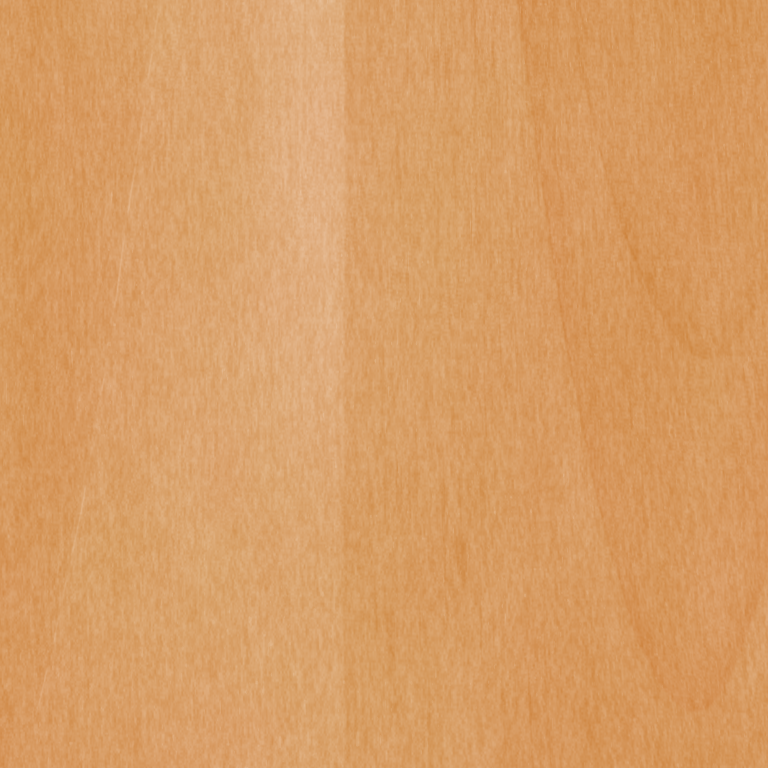
A three.js fragment shader for this texture:

```glsl
varying vec2 vUv;

float hash(vec2 p) {
  return fract(sin(dot(p, vec2(127.1, 311.7))) * 43758.5453);
}

float noise(vec2 p) {
  vec2 cell = floor(p);
  vec2 f = fract(p);
  f = f * f * (3.0 - 2.0 * f);
  return mix(mix(hash(cell), hash(cell + vec2(1.0, 0.0)), f.x),
             mix(hash(cell + vec2(0.0, 1.0)), hash(cell + vec2(1.0, 1.0)), f.x), f.y);
}

float fbm(vec2 p) {
  float sum = 0.0;
  float amplitude = 0.5;
  for (int i = 0; i < 4; i++) {
    sum += amplitude * noise(p);
    p = p * 2.03 + 17.3;
    amplitude *= 0.5;
  }
  return sum / 0.9375;
}

// Approximate distance to a V-shaped growth ring, positive inside
float ringDistance(vec2 p, vec2 apex, float steepness) {
  float dx = abs(p.x - apex.x) + 0.0001;
  float slope = 1.9 * steepness * pow(dx, 0.9);
  return (p.y - apex.y - steepness * pow(dx, 1.9)) / sqrt(1.0 + slope * slope);
}

// Dark edge fading towards the inside of the ring
float ringShade(float d, float fade) {
  return smoothstep(-0.003, 0.002, d) * exp(-max(d, 0.0) / fade);
}

float line(float d, float width) {
  return exp(-d * d / (width * width));
}

void main() {
  vec2 p = vUv;
  vec2 warped = p + vec2(0.012, 0.03) * (vec2(fbm(p * vec2(5.0, 4.0)), fbm(p * 5.0 + 31.0)) - 0.5);

  // Broad tone: pale towards the seam, darker beyond it
  float leftTone = mix(0.32, 0.60, smoothstep(0.02, 0.42, p.x));
  leftTone += 0.27 * line(p.x - 0.41, 0.07) * smoothstep(0.1, 0.9, p.y);
  float rightTone = mix(0.45, 0.21, smoothstep(0.45, 0.85, p.x));
  float tone = mix(leftTone, rightTone, smoothstep(0.446, 0.451, p.x));
  tone += 0.36 * (fbm(p * vec2(5.0, 3.5) + 4.0) - 0.5);
  tone += 0.14 * (fbm(warped * vec2(30.0, 2.0) + 9.0) - 0.5);

  // Cathedral rings on the right
  float outer = ringDistance(warped, vec2(0.9, 0.07), 15.5);
  float inner = ringDistance(warped, vec2(0.92, 0.53), 12.0);
  float patchy = 0.5 + 0.7 * noise(p * vec2(3.0, 7.0) + 2.0);
  tone -= 0.26 * patchy * ringShade(outer, 0.03);
  tone -= 0.20 * patchy * ringShade(inner, 0.022);
  tone -= 0.30 * patchy * line(outer, 0.002) * smoothstep(0.15, 0.4, p.y);
  tone -= 0.22 * patchy * line(inner, 0.002) * smoothstep(0.58, 0.7, p.y);
  tone += 0.09 * line(outer + 0.02, 0.018);

  // Pale slanting vein on the left
  float vein = warped.x - mix(0.02, 0.21, pow(p.y, 0.75));
  float broken = smoothstep(0.35, 0.7, noise(vec2(p.x * 20.0, p.y * 34.0)));
  tone += 0.35 * broken * line(vein, 0.0014);
  tone += 0.10 * smoothstep(-0.006, 0.003, vein) * exp(-max(vein, 0.0) / 0.06);

  // Fibres, leaning slightly to follow the rings
  vec2 q = warped + vec2(0.07 * (p.y - 0.5) * smoothstep(0.45, 0.9, p.x), 0.0);
  tone += 0.11 * (noise(q * vec2(140.0, 10.0)) - 0.5);
  tone += 0.26 * (noise(q * vec2(270.0, 48.0) + 5.0) - 0.5);
  tone += 0.40 * (noise(q * vec2(410.0, 130.0) + 8.0) - 0.5);
  tone += 0.28 * (noise(q * vec2(470.0, 330.0) + 23.0) - 0.5);

  // Thin dark pores in the middle and sparse bright flecks
  float pores = smoothstep(0.76, 0.92, noise(q * vec2(190.0, 11.0) + 40.0));
  tone -= 0.20 * pores * smoothstep(0.44, 0.52, p.x) * (1.0 - smoothstep(0.68, 0.78, p.x));
  float flecks = smoothstep(0.88, 0.96, noise(q * vec2(280.0, 90.0) + 70.0));
  tone += 0.32 * flecks * (0.3 + 0.7 * noise(p * 6.0 + 12.0));

  vec3 darkWood = vec3(0.825, 0.565, 0.315);
  vec3 paleWood = vec3(0.885, 0.70, 0.525);
  vec3 color = mix(darkWood, paleWood, clamp(tone, -0.45, 1.35));

  // Pink and ochre mottling
  float mottling = fbm(p * vec2(7.0, 4.0) + 55.0) - 0.55;
  mottling += 0.3 * patchy * ringShade(outer, 0.05);
  color += vec3(0.014, -0.012, 0.012) * mottling;

  gl_FragColor = vec4(color, 1.0);
}
```
